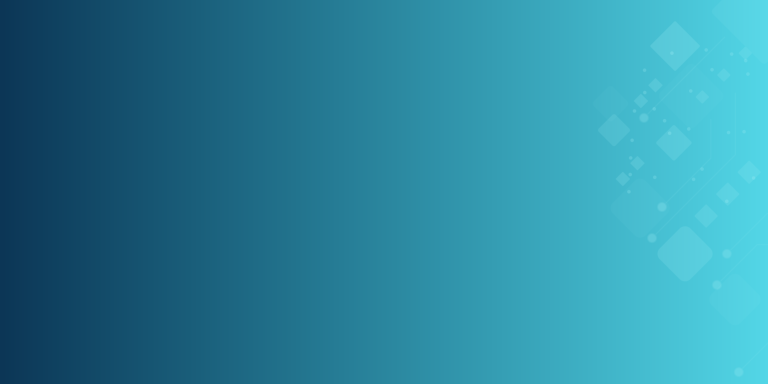
Reproduce this background procedurally as a WebGL 1 fragment shader.

```glsl
precision highp float;
// Navy to turquoise gradient with pale diamonds, dots and circuit traces at the right.
uniform vec2 u_resolution;

// Coverage of a signed distance, smoothed over about one pixel
float fill(float d) {
  float aa = 0.75 / u_resolution.y;
  return 1.0 - smoothstep(-aa, aa, d);
}

float hash(vec2 p) {
  vec3 q = fract(vec3(p.xyx) * 0.1031);
  q += dot(q, q.yzx + 33.33);
  return fract((q.x + q.y) * q.z);
}

// Square standing on a corner; reach is the half diagonal
float diamond(vec2 p, float reach, float corner) {
  vec2 q = abs(vec2(p.x + p.y, p.x - p.y)) * 0.7071 - reach * 0.7071 + corner;
  return fill(length(max(q, 0.0)) + min(max(q.x, q.y), 0.0) - corner);
}

float segment(vec2 p, vec2 b) {
  float t = clamp(dot(p, b) / max(dot(b, b), 1e-5), 0.0, 1.0);
  return length(p - b * t);
}

// Diagonal line with a straight tail, starting in a soft round node
float trace(vec2 p, float run, vec2 tail) {
  float line = min(segment(p, vec2(run)), segment(p - run, tail));
  float node = 1.0 - smoothstep(0.008, 0.015, length(p));
  return max(0.09 * fill(line - 0.0015), 0.27 * node);
}

// Tiny dots, one at most in each cell, inside an oval cluster
float speckles(vec2 p) {
  vec2 cell = floor(p / 0.052);
  vec2 jitter = vec2(hash(cell), hash(cell + 19.0)) * 0.7 + 0.15;
  vec2 center = (cell + jitter) * 0.052;
  float inside = step(length((center - vec2(1.79, 0.66)) / vec2(0.27, 0.23)), 1.0);
  float chosen = step(0.58, hash(cell + 47.0));
  return inside * chosen * fill(length(p - center) - 0.0045);
}

void main() {
  vec2 uv = gl_FragCoord.xy / u_resolution;
  vec2 p = uv * vec2(2.0, 1.0);
  float x = uv.x;
  vec3 color = vec3(0.045 + 0.2 * x + 0.08 * x * x, 0.21 + 0.63 * x, 0.335 + 0.57 * x);

  // Faint large diamonds in the back
  float glow = 0.05 * diamond(p - vec2(1.667, 0.458), 0.085, 0.02);
  glow += 0.06 * diamond(p - vec2(1.914, 0.22), 0.075, 0.02);
  glow += 0.04 * diamond(p - vec2(1.80, 0.75), 0.09, 0.015);
  glow += 0.04 * diamond(p - vec2(1.59, 0.73), 0.05, 0.01);
  glow += 0.09 * diamond(p - vec2(1.99, 0.97), 0.14, 0.01);

  // Clear diamonds
  glow += 0.21 * diamond(p - vec2(1.758, 0.88), 0.066, 0.004);
  glow += 0.18 * diamond(p - vec2(1.784, 0.339), 0.08, 0.02);
  glow += 0.18 * diamond(p - vec2(1.755, 0.628), 0.048, 0.005);
  glow += 0.15 * diamond(p - vec2(1.599, 0.661), 0.044, 0.006);

  // Rising rows of small diamonds, and traces set out in pairs
  for (int i = 0; i < 2; i++) {
    float a = float(i);
    for (int j = 0; j < 3; j++) {
      vec2 at = vec2(1.839 - 0.01 * a, 0.4375 + 0.31 * a) + float(j) * vec2(0.056, 0.057);
      glow += 0.17 * diamond(p - at, 0.031 - 0.013 * a, 0.003);
    }
    for (int j = 0; j < 2; j++) {
      float b = float(j);
      vec2 at = vec2(1.622, 0.534) + a * vec2(0.047, 0.203) + b * vec2(0.038, 0.041);
      glow += 0.19 * diamond(p - at, 0.019, 0.002);
      vec2 start = vec2(1.724, 0.461) + a * vec2(0.169, -0.122) - b * vec2(0.026, 0.081);
      vec2 tail = mix(vec2(0.0, 0.1 + 0.06 * b), vec2(0.1, 0.0), a);
      glow += trace(p - start, mix(0.127 + 0.09 * b, 0.105, a), tail);
    }
  }
  glow += trace(p - vec2(1.677, 0.693), 0.21, vec2(0.0));
  glow += trace(p - vec2(1.924, 0.031), 0.1, vec2(0.0));
  glow += 0.26 * speckles(p);

  gl_FragColor = vec4(mix(color, vec3(0.6, 0.92, 0.95), min(glow, 0.5)), 1.0);
}
```
